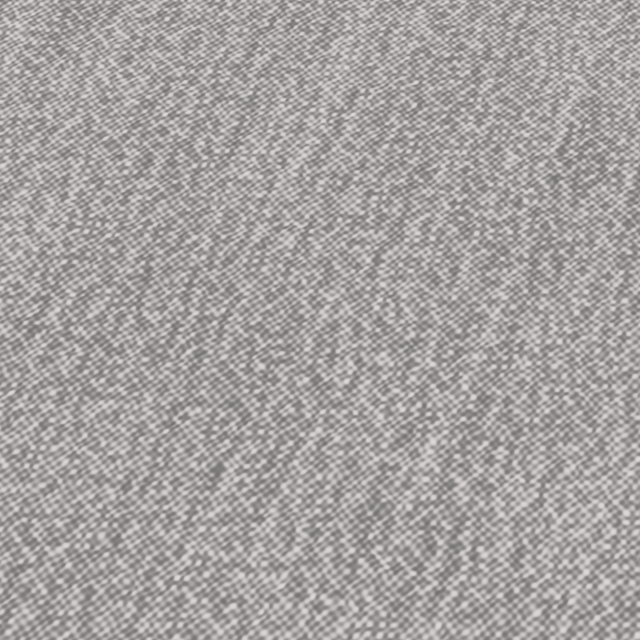
This texture is drawn by a Shadertoy shader. Its source:

```glsl
const float TAU = 6.2831853;
const float STITCHES = 101.0;    // stitches across the canvas
const float TILT = 0.28;         // perspective strength
const float MID_TONE = 0.648;
const float TONE_RANGE = 0.23;   // furthest tone from the middle
const vec3 YARN_TINT = vec3(1.0, 0.982, 0.974);

float hash(vec2 p) {
    vec3 q = fract(p.xyx * 0.1031);
    q += dot(q, q.yzx + 33.33);
    return fract((q.x + q.y) * q.z);
}

// Value noise centred on zero
float noise(vec2 p) {
    vec2 cell = floor(p);
    vec2 f = fract(p);
    f = f * f * (3.0 - 2.0 * f);
    float low = mix(hash(cell), hash(cell + vec2(1, 0)), f.x);
    float high = mix(hash(cell + vec2(0, 1)), hash(cell + vec2(1, 1)), f.x);
    return mix(low, high, f.y) - 0.5;
}

// Noise whose neighbours tend to differ, so it forms no large clumps
float grain(vec2 p) {
    return noise(p) - 0.36 * (noise(p + vec2(1, 0)) + noise(p + vec2(0, 1)));
}

vec2 direction(float degrees) {
    float a = radians(degrees);
    return vec2(cos(a), sin(a));
}

// Receding cloth plane, undistorted at the canvas centre
vec2 tiltPlane(vec2 p, float tilt) {
    return p / (1.0 - tilt * p.y);
}

// Position counted in steps along two slanted axes
vec2 slantSpace(vec2 p, vec2 stepX, vec2 stepY, float density) {
    return inverse(mat2(stepX, stepY)) * p * density;
}

// Bright stitch at every lattice point
float stitches(vec2 s) {
    vec2 c = cos(TAU * s);
    return 0.46 * c.x + 0.54 * c.y;
}

// Long uneven yarns: x along the warp, y along the weft
float yarnStreaks(vec2 t, float warpAmount, float weftAmount) {
    float warp = noise(vec2(t.x * 0.035, t.y * 0.75) + 310.0);
    float weft = noise(vec2(t.x * 0.6, t.y * 0.03) + 570.0);
    return warp * warpAmount + weft * weftAmount;
}

// Ease extreme tones towards a limit
float softLimit(float x, float limit) {
    return limit * tanh(x / limit);
}

void mainImage(out vec4 fragColor, in vec2 fragCoord) {
    vec2 uv = (fragCoord - 0.5 * iResolution.xy) / iResolution.y;
    vec2 plane = tiltPlane(uv, TILT);
    vec2 thread = slantSpace(plane, direction(64.0), direction(-3.0), STITCHES);
    vec2 stitch = slantSpace(plane, 1.15 * direction(34.0), 0.92 * direction(-47.0), STITCHES);

    // Crooked stitches
    vec2 drift = vec2(noise(stitch * 0.5 + 140.0), noise(stitch * 0.5 + 230.0));
    vec2 woven = stitch + 0.5 * drift;

    // Soften stitches that become too small to resolve
    vec2 footprint = fwidth(stitch);
    float detail = 1.0 - smoothstep(0.5, 1.0, max(footprint.x, footprint.y));

    // Stitches, heathered yarn and fibres
    float weave = 0.155 * stitches(woven);
    weave += 0.30 * grain(woven + 400.0);
    weave += 0.10 * grain(woven * vec2(1.6, 1.9) + 720.0);

    // Streaks and broad wear
    float wear = yarnStreaks(thread, 0.10, 0.03);
    wear += 0.035 * noise(plane * 7.0 + 50.0);

    float tone = MID_TONE + softLimit(weave * detail + wear, TONE_RANGE);
    fragColor = vec4(YARN_TINT * tone, 1.0);
}
```
